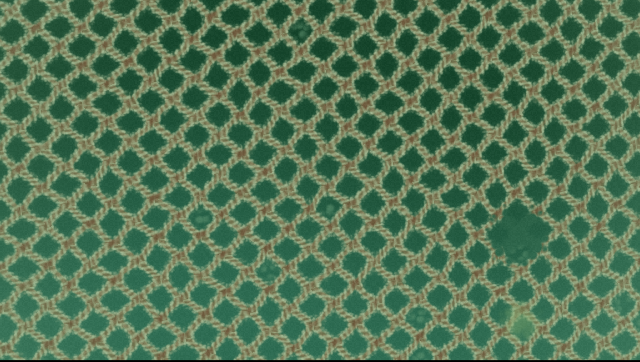
Reproduce this texture procedurally as a Shadertoy shader.

```glsl
// Frayed woollen diamond netting over deep green, with one torn mesh.
#define STEP_DOWN vec2(0.0611, -0.0502)  // mesh step, right and down
#define STEP_UP vec2(0.0565, 0.0588)     // mesh step, right and up
#define MESH_ORIGIN vec2(-0.034, -0.0214)
#define STRETCH 0.04                     // meshes widen toward the left
#define HALF_WIDTH 0.122                 // strand half width, in meshes
#define FRAY 0.085
#define TWISTS 4.0                       // yarn turns per mesh
#define TEAR_CENTER vec2(0.548, -0.150)
#define TEAR_RADIUS 0.072
#define PATCH_CENTER vec2(0.555, -0.387)
#define GRAIN 0.03

const float TAU = 6.28318;
const vec3 DEEP_GREEN = vec3(0.085, 0.270, 0.170);
const vec3 TEAL = vec3(0.180, 0.425, 0.325);
const vec3 CREAM = vec3(0.640, 0.720, 0.570);
const vec3 TAN = vec3(0.550, 0.545, 0.390);
const vec3 RUST = vec3(0.420, 0.290, 0.190);
const vec3 OLIVE = vec3(0.300, 0.400, 0.250);
const vec3 HAZE = vec3(0.400, 0.600, 0.460);

float hash(vec2 p) {
    p = fract(p * vec2(0.1031, 0.1137));
    p += dot(p, p.yx + 33.33);
    return fract((p.x + p.y) * p.x * 47.3);
}

// Distance to the nearest scattered point
float cellular(vec2 p) {
    vec2 id = floor(p), f = fract(p);
    float nearest = 2.0;
    for (int y = -1; y <= 1; y++)
    for (int x = -1; x <= 1; x++) {
        vec2 o = vec2(x, y);
        vec2 point = vec2(hash(id + o + 71.0), hash(id + o + 139.0));
        nearest = min(nearest, length(o + point - f));
    }
    return nearest;
}

float smoothMin(float a, float b, float k) {
    float h = max(k - abs(a - b), 0.0) / k;
    return min(a, b) - h * h * k * 0.25;
}

// Uneven handmade drift of the strands
vec2 drift(vec2 q) {
    return 0.035 * sin(q.yx * vec2(2.3, 1.9) + q * 0.7)
         + 0.025 * sin(q.yx * vec2(5.1, 4.3) + vec2(1.0, 4.0));
}

void mainImage(out vec4 fragColor, in vec2 fragCoord) {
    vec2 p = (fragCoord - 0.5 * iResolution.xy) / iResolution.y;
    float pixel = 13.0 / iResolution.y;

    // Skewed mesh coordinates; strands run along u.x = 0 and u.y = 0
    vec2 bent = p + vec2(STRETCH * p.x * p.x, 0.0);
    vec2 q = inverse(mat2(STEP_DOWN, STEP_UP)) * (bent - MESH_ORIGIN);
    q += drift(q);
    vec2 u = fract(q) - 0.5;
    vec2 a = abs(u);
    vec2 mesh = floor(q + 0.5);
    vec2 inside = fract(q + 0.5) - 0.5;
    float fine = cellular(q * 8.0 + 200.0);
    float coarse = cellular(q * 3.0 + 300.0);

    // Twisted yarn, rising strands on top
    bool rising = a.x < a.y + 0.04;
    float along = rising ? q.y : q.x;
    float across = rising ? u.x : -u.y;
    float wobble = sin(q.x * 3.7 + 2.0 * sin(q.y * 2.9));
    float ply = 0.5 + 0.5 * sin(TAU * (along * TWISTS + across * 3.0) + 1.5 * wobble);

    // Strand shape: meshes rounded and clipped at their side corners
    float body = smoothMin(a.x, a.y, 0.15);
    body = smoothMin(body, 0.77 - abs(inside.x + inside.y), 0.12);
    float dist = body + FRAY * (fine - 0.5) + 0.07 * (coarse - 0.5) - 0.022 * (ply - 0.5);
    float soft = 0.05 + pixel;
    float strand = 1.0 - smoothstep(HALF_WIDTH - soft, HALF_WIDTH + soft, dist);
    float tearEdge = length(p - TEAR_CENTER) + 0.05 * (coarse - 0.5);
    strand *= smoothstep(TEAR_RADIUS - 0.012, TEAR_RADIUS + 0.012, tearEdge);

    // Backdrop: dark above, teal below, hazy toward the rim
    float low = smoothstep(0.42, -0.48, p.y + 0.08 * sin(p.x * 4.0));
    vec3 color = mix(DEEP_GREEN, TEAL, low);
    float rim = smoothstep(0.45, 1.05, length(p * vec2(1.0, 0.9)));
    color = mix(color, HAZE, 0.20 * rim);
    color = mix(color, HAZE, 0.12 * smoothstep(0.30, 0.12, dist));

    // Pale wisps inside a few meshes
    float wisp = step(0.96, hash(mesh + 57.0)) * smoothstep(0.4, 0.1, length(inside));
    color = mix(color, HAZE, 0.5 * wisp * smoothstep(0.6, 0.2, coarse));

    // Cream edges over a tan core, with olive shade between plies
    float side = smoothstep(0.02, 0.11, body);
    float light = 0.05 + 0.50 * ply + 0.50 * side + 0.5 * (0.4 - fine);
    vec3 yarn = mix(TAN, CREAM, clamp(light, 0.0, 1.0));
    yarn = mix(yarn, OLIVE, 0.40 * (1.0 - ply) * smoothstep(0.2, 0.7, fine));

    // Rusty shade at worn knots and in the strand cores
    float knot = smoothstep(0.22, 0.02, length(u * vec2(1.3, 0.8) + vec2(0.05, -0.03)));
    float wear = hash(floor(q) + 113.0);
    float rust = knot * (0.15 + 0.65 * wear) + 0.28 * (1.0 - ply) * (1.0 - side);
    yarn = mix(yarn, RUST, clamp(rust, 0.0, 0.75));
    yarn = mix(yarn, HAZE * 1.2, 0.12 * rim);
    color = mix(color, yarn, 0.95 * strand);

    // Faded patch, film grain and dark bottom border
    float fade = smoothstep(0.065, 0.015, length(p - PATCH_CENTER) + 0.03 * (coarse - 0.5));
    color = mix(color, vec3(0.50, 0.66, 0.43), 0.45 * fade);
    color += GRAIN * (hash(floor((p + 2.0) * 290.0)) - 0.5);
    color *= smoothstep(-0.4965, -0.4935, p.y);
    fragColor = vec4(clamp(color, 0.0, 1.0), 1.0);
}
```
